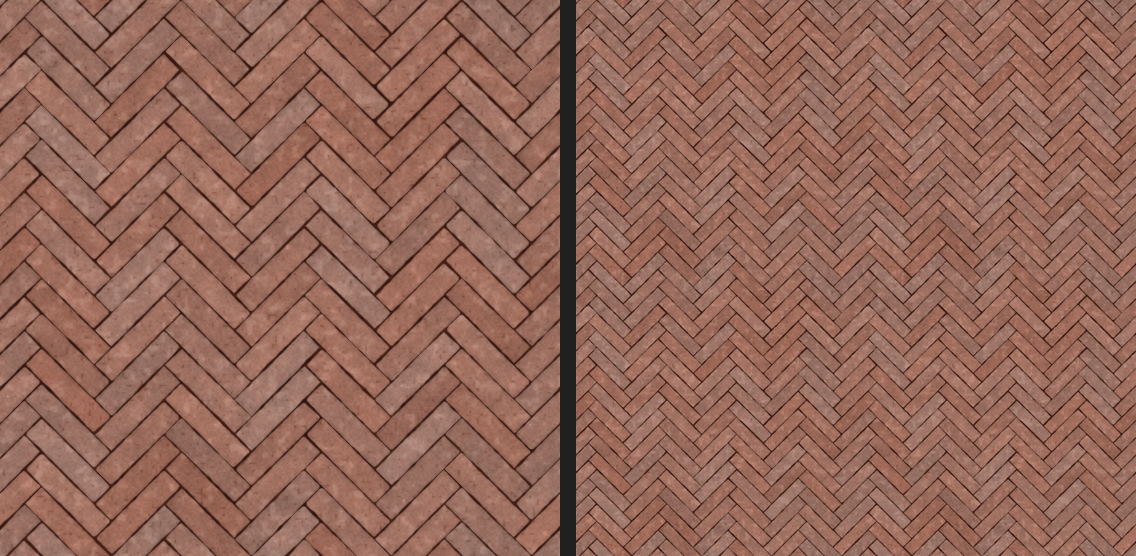
Left, the tile; right, the same tile 2 across and 2 down.
This texture is drawn by a Shadertoy shader. Its source:

```glsl
// Worn terracotta bricks laid in a diagonal 4:1 herringbone with thin dark joints.

const float STEPS = 16.0;        // brick courses per tile; a zigzag spans four of them
const vec2 PHASE = vec2(0.81, 0.0);
const vec3 CLAY = vec3(0.618, 0.438, 0.380);
const vec3 JOINT = vec3(0.23, 0.105, 0.07);
const vec3 WARM_SHIFT = vec3(0.012, -0.014, -0.022);

float hash(vec2 p) {
    vec3 q = fract(p.xyx * 0.1031);
    q += dot(q, q.yzx + 33.33);
    return fract((q.x + q.y) * q.z);
}

// Value noise that wraps after a whole number of cells.
float noise(vec2 p, float period) {
    vec2 i = floor(p), f = fract(p);
    f = f * f * (3.0 - 2.0 * f);
    vec2 a = mod(i, period), b = mod(i + 1.0, period);
    return mix(mix(hash(a), hash(vec2(b.x, a.y)), f.x),
               mix(hash(vec2(a.x, b.y)), hash(b), f.x), f.y);
}

// Signed noise over the tile, displaced by whole cells for each brick.
float grain(vec2 uv, float period, float seed) {
    return 2.0 * noise(uv * period + floor(seed * vec2(97.0, 61.0)), period) - 1.0;
}

float roundBox(vec2 p, vec2 halfSize, float radius) {
    vec2 q = abs(p) - halfSize + radius;
    return length(max(q, 0.0)) + min(max(q.x, q.y), 0.0) - radius;
}

// Finds the brick under p: returns its centre, and whether it lies along x.
vec2 herringbone(vec2 p, out bool along) {
    vec2 cell = floor(p);
    float m = mod(cell.x - cell.y, 8.0);
    along = m < 4.0;
    return along ? cell + vec2(2.0 - m, 0.5) : cell + vec2(0.5, m - 5.0);
}

// Depth inside a slightly shifted and tilted brick.
float brickDepth(vec2 local, vec2 id) {
    vec2 shift = vec2(hash(id + 3.0), hash(id + 7.0)) - 0.5;
    float tilt = (hash(id + 11.0) - 0.5) * 0.012;
    local += shift * vec2(0.05, 0.026) + tilt * vec2(-local.y, local.x);
    return -roundBox(local, vec2(2.0, 0.5), 0.07 + 0.10 * hash(id + 17.0));
}

vec3 brickColour(vec2 uv, vec2 id, float depth) {
    float seed = hash(id + 23.0);
    float cloud = grain(uv, 32.0, seed);
    float blotch = grain(uv, 72.0, seed);
    float fine = grain(uv, 150.0, seed);
    float grit = grain(uv, 300.0, seed);

    // Firing tone of the whole brick, then clouds and surface grit
    float tone = (hash(id + 29.0) - 0.5) * 0.055;
    tone += 0.026 * cloud + 0.020 * blotch + 0.016 * fine + 0.026 * grit;
    float warmth = (hash(id + 31.0) - 0.5) * 2.2 + 0.5 * cloud;
    vec3 colour = CLAY + tone + WARM_SHIFT * warmth;

    // Chalky smudges, pale specks, dark pits and dirty rims
    colour += vec3(0.035, 0.04, 0.04) * smoothstep(0.3, 0.9, blotch + 0.4 * fine);
    colour += 0.12 * smoothstep(0.93, 1.0, grit) * step(0.75, fine + 0.5);
    colour -= 0.07 * smoothstep(0.65, 1.0, -fine);
    return colour * mix(0.93, 1.0, smoothstep(0.04, 0.18, depth + 0.03 * blotch));
}

void mainImage(out vec4 fragColor, in vec2 fragCoord) {
    vec2 uv = fragCoord / iResolution.xy;
    vec2 q = uv * STEPS + PHASE;

    // Diagonal axes with one unit per brick width
    vec2 p = vec2(q.y + q.x, q.y - q.x);
    bool along;
    vec2 centre = herringbone(p, along);
    vec2 local = along ? p - centre : (p - centre).yx;
    vec2 id = mod(vec2(centre.x - centre.y, centre.x + centre.y) * 0.5, STEPS);

    // Ragged joint of varying width
    float depth = brickDepth(local, id);
    float ragged = 0.024 * grain(uv, 40.0, 0.0) + 0.014 * grain(uv, 128.0, 0.0);
    float pixel = STEPS * 1.414 / min(iResolution.x, iResolution.y);
    float soft = max(0.042, 0.75 * pixel);
    float face = smoothstep(-soft, soft, depth - 0.032 - ragged);

    vec3 joint = JOINT * (1.0 + 0.25 * grain(uv, 96.0, 0.0));
    fragColor = vec4(mix(joint, brickColour(uv, id, depth), face), 1.0);
}
```
